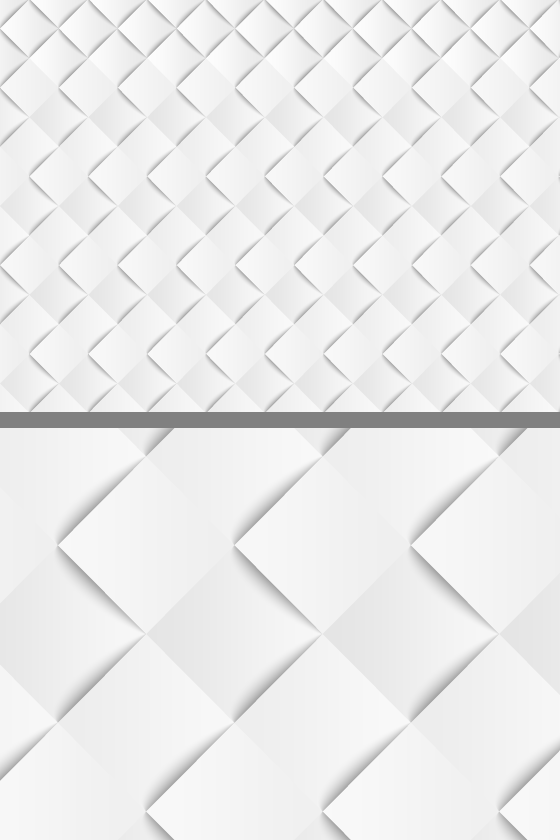
Top, the full canvas; bottom, a detail of the centre.
A Shadertoy shader for this pattern:

```glsl
// Woven white paper diamonds with soft curled-edge shadows.

const vec2 REPEATS = vec2(9.517, 6.963);      // diamonds across and down
const vec2 FIRST_CENTER = vec2(0.5, 1.4815);  // a raised diamond, from top left
const float SHADOW_WIDTH = 0.17;
const float SHADOW_DEPTH = 0.33;
const int SAMPLES = 3;

float hash(vec2 cell) {
    return fract(sin(dot(cell, vec2(127.1, 311.7))) * 4375.85);
}

// Lens-shaped shadow, fullest near the lifted corner at along = 0.
float curlShadow(float dist, float along) {
    float lens = 2.1 * pow(along, 0.4) * pow(1.0 - along, 0.8);
    float fade = clamp(1.0 - dist / (SHADOW_WIDTH * lens + 0.004), 0.0, 1.0);
    return SHADOW_DEPTH * fade * fade * (0.45 + 0.55 * lens);
}

// Left-to-right paper gradient for each of the three row kinds.
float paperShade(float kind, float lifted, float across) {
    vec2 ends = kind < 0.5 ? vec2(0.972, 0.938)
              : kind < 1.5 ? vec2(0.900, 0.968)
                           : vec2(0.930, 0.972);
    ends = mix(ends, vec2(0.990, 0.915), lifted);
    return mix(ends.x, ends.y, smoothstep(0.0, 1.0, across));
}

float weave(vec2 p) {
    // Rotate into diamond cells: x runs down-right, y runs down-left.
    vec2 diagonal = vec2(p.x + p.y, p.y - p.x) + 0.5;
    vec2 cell = floor(diagonal);
    vec2 local = fract(diagonal);
    float row = cell.x + cell.y;
    float kind = mod(row, 3.0);
    float lifted = step(row, -0.5);           // top rows curl more strongly

    float across = 0.5 + 0.5 * (local.x - local.y);
    float shade = paperShade(kind, lifted, across);
    shade += 0.006 * (hash(cell) - 0.5);

    // Shadows fall along the right-hand edges, under the next strip.
    float lowerRight = max(step(0.5, kind), lifted);
    float upperRight = max(step(0.5, kind) * step(kind, 1.5), lifted);
    float shadow = max(lowerRight * curlShadow(1.0 - local.x, 1.0 - local.y),
                       upperRight * curlShadow(local.y, local.x));
    return shade - shadow;
}

void mainImage(out vec4 fragColor, in vec2 fragCoord) {
    float total = 0.0;
    for (int j = 0; j < SAMPLES; j++) {
        for (int i = 0; i < SAMPLES; i++) {
            vec2 offset = (vec2(i, j) + 0.5) / float(SAMPLES) - 0.5;
            vec2 uv = (fragCoord + offset) / iResolution.xy;
            uv.y = 1.0 - uv.y;
            total += weave(uv * REPEATS - FIRST_CENTER);
        }
    }
    fragColor = vec4(vec3(total / float(SAMPLES * SAMPLES)), 1.0);
}
```
